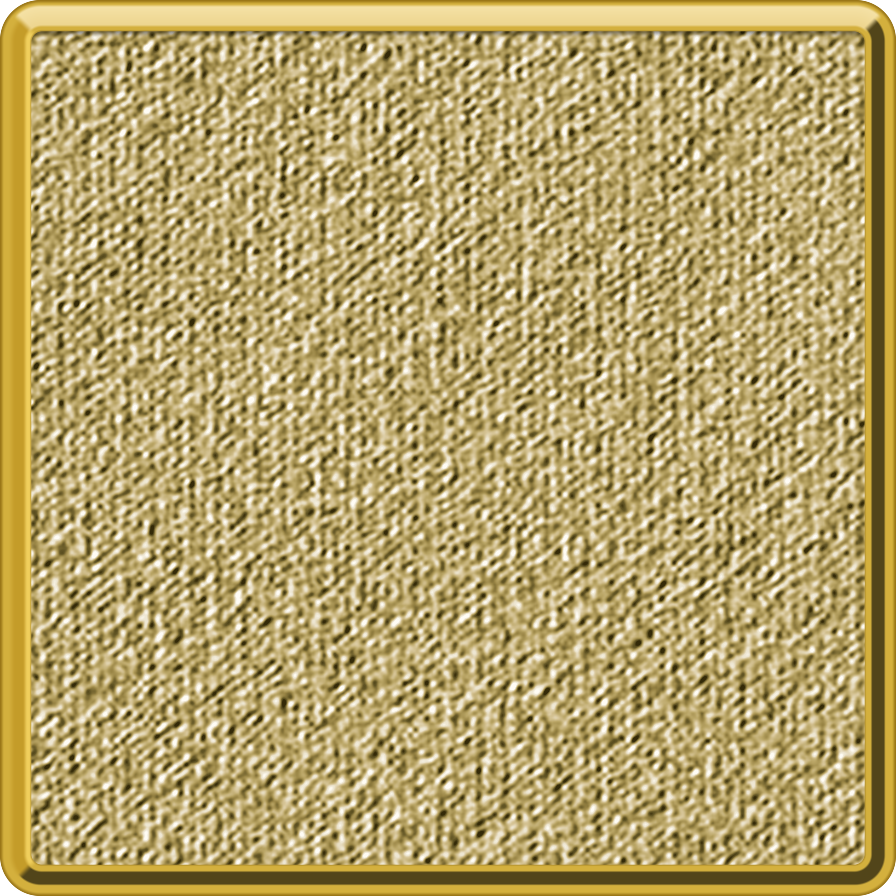
A WebGL 2 fragment shader for this texture:

```glsl
#version 300 es
precision highp float;

uniform vec2 u_resolution;
out vec4 fragColor;

float hash(vec2 p) {
    return fract(sin(dot(p, vec2(127.1, 311.7))) * 43758.5453);
}

float valueNoise(vec2 p) {
    vec2 cell = floor(p);
    vec2 f = fract(p);
    f = f * f * (3.0 - 2.0 * f);
    float low = mix(hash(cell), hash(cell + vec2(1.0, 0.0)), f.x);
    float high = mix(hash(cell + vec2(0.0, 1.0)), hash(cell + vec2(1.0)), f.x);
    return mix(low, high, f.y);
}

// Relief lit along the given direction
float emboss(vec2 p, vec2 light) {
    return valueNoise(p + light) - valueNoise(p - light);
}

float roundedBox(vec2 p, float halfSize, float radius) {
    vec2 q = abs(p) - halfSize + radius;
    return length(max(q, 0.0)) + min(max(q.x, q.y), 0.0) - radius;
}

// Tone runs from about -2.5 (shadow) to 2.5 (highlight)
vec3 fabricRamp(float tone) {
    vec3 c = mix(vec3(0.20, 0.16, 0.03), vec3(0.38, 0.33, 0.14), smoothstep(-2.7, -1.7, tone));
    c = mix(c, vec3(0.60, 0.52, 0.27), clamp((tone + 1.7) / 0.9, 0.0, 1.0));
    c = mix(c, vec3(0.73, 0.65, 0.40), clamp((tone + 0.8) / 0.8, 0.0, 1.0));
    c = mix(c, vec3(0.84, 0.77, 0.59), clamp(tone / 0.85, 0.0, 1.0));
    c = mix(c, vec3(0.93, 0.90, 0.82), clamp((tone - 0.85) / 0.8, 0.0, 1.0));
    return mix(c, vec3(1.0, 0.99, 0.96), smoothstep(1.7, 2.6, tone));
}

vec3 fabric(vec2 p) {
    // Diagonal threads rising to the right
    vec2 along = vec2(0.755, 0.656);
    vec2 thread = vec2(dot(p, along), dot(p, vec2(-along.y, along.x)));
    float streaks = emboss(thread / vec2(0.0125, 0.0055), vec2(0.0, 0.5));

    // Upright grain lit from the left, and round spots
    float grain = emboss(p / 0.0064 + 37.0, vec2(-0.48, 0.18));
    float spots = valueNoise(p / 0.0058 + 71.0) - 0.5;

    // Upright columns crossed by slanted rows
    float wander = 2.5 * valueNoise(p / 0.05 + 91.0);
    float columns = sin(430.0 * p.x + 0.4 * wander);
    float rows = sin(430.0 * (p.y - 0.8 * p.x) + 2.0 * wander);

    // Broad unevenness of the cloth
    float patches = valueNoise(p / 0.045 + 53.0) - 0.5;

    return fabricRamp(0.05 + 1.7 * streaks + 2.1 * grain + 1.9 * spots
                    + 0.55 * columns + 0.5 * rows + 0.2 * patches);
}

vec3 goldFrame(vec2 p, float w) {
    vec3 gold = vec3(0.83, 0.69, 0.24);
    vec3 rim = mix(vec3(0.60, 0.46, 0.09), gold, smoothstep(0.0, 0.14, w));

    // Left bar: rounded gold with a bright inner line
    vec3 left = mix(rim, vec3(0.77, 0.61, 0.16), smoothstep(0.25, 0.5, w));
    left = mix(left, vec3(0.94, 0.81, 0.36), smoothstep(0.72, 0.88, w));

    // Top bar: pale polished face
    float face = smoothstep(0.12, 0.24, w) * (1.0 - smoothstep(0.78, 0.88, w));
    vec3 top = mix(rim, mix(vec3(0.97, 0.90, 0.68), vec3(0.92, 0.82, 0.53), w), face);

    // Right and bottom bars: dark groove
    float groove = smoothstep(0.32, 0.40, w) * (1.0 - smoothstep(0.74, 0.82, w));
    vec3 shaded = mix(rim, vec3(0.32, 0.27, 0.10), groove);

    // Mitred corners
    vec3 lit = mix(left, top, smoothstep(-0.006, 0.006, p.x + p.y));
    vec3 color = mix(lit, shaded, smoothstep(-0.006, 0.006, p.x - p.y));
    return mix(color, vec3(0.62, 0.49, 0.14), smoothstep(0.93, 1.0, w) * 0.6);
}

void main() {
    vec2 uv = gl_FragCoord.xy / u_resolution;
    vec2 p = uv - 0.5;
    float pixel = 1.0 / min(u_resolution.x, u_resolution.y);

    float outer = roundedBox(p, 0.5, 0.045);
    float inner = roundedBox(p, 0.465, 0.012);
    float depth = max(-outer, 0.0);
    float w = depth / max(depth + max(inner, 0.0), 0.0001);

    // Cloth with a thin shadow below the top bar
    vec3 color = fabric(uv);
    color *= 1.0 - 0.45 * smoothstep(0.458, 0.466, p.y);

    // Frame, then the clear corners
    color = mix(color, goldFrame(p, w), smoothstep(-0.5 * pixel, 0.5 * pixel, inner));
    color = mix(color, vec3(1.0), smoothstep(-0.5 * pixel, 0.5 * pixel, outer));
    fragColor = vec4(color, 1.0);
}
```
